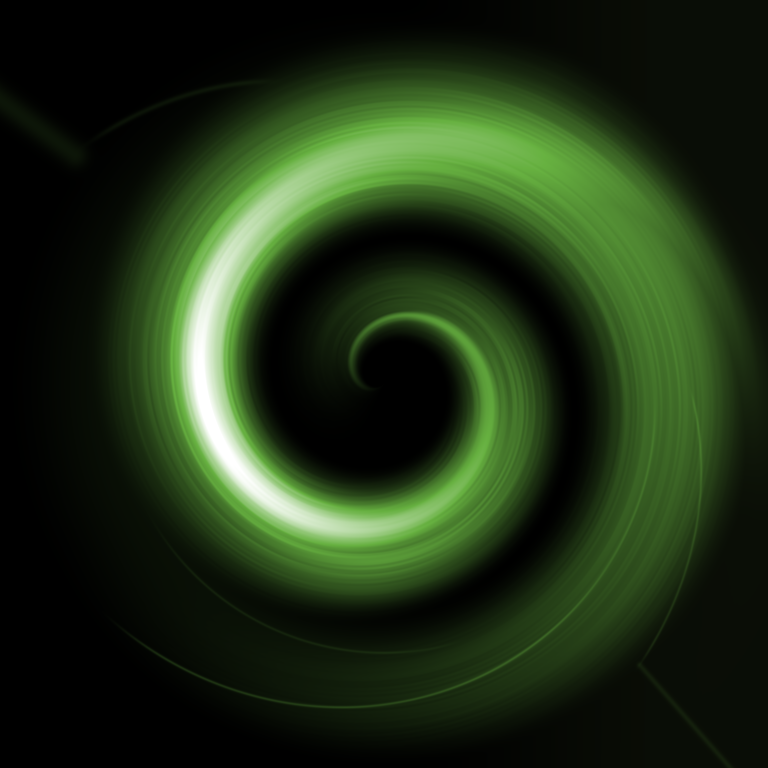
Give the GLSL for this background, as a Shadertoy shader.

```glsl
const float TAU = 6.2831853;
const vec3 LEAF_GREEN = vec3(0.40, 0.69, 0.25);
const vec3 CORNER_TINT = vec3(0.037, 0.052, 0.023);
const float ARM_START = 0.1354;    // ridge radius at angle zero
const float ARM_PITCH = 0.0328;    // radius gained per radian
const float FLARE_ANGLE = 3.75;    // where the ridge starts to swing outward
const float FLARE = 0.0192;
const float HALO_LIMIT = 0.50;
const float HALO_LEVEL = 0.045;
const float BODY_LEVEL = 0.42;
const float RIDGE_LEVEL = 0.46;
const float HIGHLIGHT_LEVEL = 0.57;
const float HIGHLIGHT_ANGLE = 2.95;
const float HIGHLIGHT_SPREAD = 1.5;
const float STREAK_STRENGTH = 0.34;
const float LINE_WIDTH = 0.0018;

float hash(vec2 p) {
    vec3 q = fract(p.xyx * vec3(0.1031, 0.1030, 0.0973));
    q += dot(q, q.yzx + 33.33);
    return fract((q.x + q.y) * q.z);
}

float noise(vec2 p) {
    vec2 cell = floor(p), f = fract(p);
    f *= f * (3.0 - 2.0 * f);
    return mix(mix(hash(cell), hash(cell + vec2(1, 0)), f.x),
               mix(hash(cell + vec2(0, 1)), hash(cell + vec2(1, 1)), f.x), f.y);
}

// Smooth window that opens at lo and closes at hi
float window(float x, float lo, float hi, float soft) {
    return smoothstep(lo, lo + soft, x) * (1.0 - smoothstep(hi - soft, hi, x));
}

float coilRadius(float a) {
    return max(ARM_START + ARM_PITCH * a, 0.004);
}

// Dark groove between neighbouring turns
float grooveRadius(float a) {
    float groove = 0.078 + 0.0143 * a + 0.00195 * a * a;
    return a < 0.0 ? min(groove, 0.6 * coilRadius(a)) : groove;
}

// Fine fibres that follow the coil
float streaks(float across, float a) {
    float fine = noise(vec2(across * 330.0, a * 1.3));
    float broad = noise(vec2(across * 110.0 + 40.0, a * 0.8));
    return 0.6 * fine + 0.4 * broad - 0.5;
}

// Brightness of one turn of the arm at unwrapped clockwise angle a
float armTone(float r, float a) {
    float middle = coilRadius(a);
    float inner = grooveRadius(a);
    float outer = min(grooveRadius(a + TAU), HALO_LIMIT);
    float level = BODY_LEVEL * smoothstep(-4.5, 2.5, a) * (1.0 - smoothstep(4.5, 9.0, a));
    float plateau = 0.3 * (1.0 - smoothstep(1.5, 3.0, a) + smoothstep(4.5, 6.0, a));
    float shoulder = min(mix(middle, outer, plateau), outer - 0.03);
    float body = level * smoothstep(inner, middle, r) * (1.0 - smoothstep(shoulder, outer, r));

    float bend = max(a - FLARE_ANGLE, 0.0);
    float offset = r - middle - FLARE * bend * bend;
    float width = max(0.014 + 0.0065 * a, 0.006) * (offset > 0.0 ? 0.75 : 1.0);
    float core = exp(-offset * offset / (width * width));
    float glint = (a - HIGHLIGHT_ANGLE) / HIGHLIGHT_SPREAD;
    float peak = RIDGE_LEVEL * smoothstep(-4.2, -0.5, a) * (1.0 - smoothstep(5.0, 6.7, a))
               + HIGHLIGHT_LEVEL * exp(-glint * glint);
    float tone = body + max(peak - body, 0.0) * core;
    return tone * (1.0 + STREAK_STRENGTH * streaks(r - middle, a) * (1.0 - 0.8 * core));
}

float stroke(float d, float width) {
    return exp(-d * d / (width * width));
}

float segmentDistance(vec2 p, vec2 a, vec2 b) {
    vec2 ab = b - a;
    return length(p - a - ab * clamp(dot(p - a, ab) / dot(ab, ab), 0.0, 1.0));
}

// Faint stray arcs and rays around the coil
float strayLines(vec2 p, float r, float a, float width) {
    float longArc = stroke(r - (0.3516 + 0.0298 * a + 0.0077 * a * a), width)
                  * window(a, 0.0, 2.48, 0.25) * mix(0.4, 1.0, smoothstep(0.2, 1.3, a));
    float innerArc = stroke(r - 0.35, width) * window(a, 1.2, 2.7, 0.4);
    float sideArc = stroke(r - (0.397 + 0.117 * a), width) * window(a, 0.0, 0.86, 0.1);
    float upperArc = stroke(r - (0.5 - 0.142 * (a - 3.8)), 2.0 * width)
                   * window(a, 3.78, 4.4, 0.15);
    float lowerRay = stroke(segmentDistance(p, vec2(0.333, -0.366), vec2(0.46, -0.51)), 2.0 * width);
    float upperRay = stroke(segmentDistance(p, vec2(-0.52, 0.385), vec2(-0.402, 0.298)), 0.016);
    return 0.11 * longArc + 0.05 * innerArc + 0.07 * sideArc
         + 0.05 * upperArc + 0.05 * lowerRay + 0.06 * upperRay;
}

void mainImage(out vec4 fragColor, in vec2 fragCoord) {
    float size = min(iResolution.x, iResolution.y);
    vec2 p = (fragCoord - 0.5 * iResolution.xy) / size;
    float r = length(p);
    float angle = mod(-atan(p.y, p.x + 1e-6), TAU);

    // Brightest of the turns that cross this direction
    float tone = 0.0;
    for (int turn = -1; turn <= 1; turn++)
        tone = max(tone, armTone(r, angle + TAU * float(turn)));
    tone += HALO_LEVEL * smoothstep(0.28, 0.36, r) * (1.0 - smoothstep(0.34, 0.5, r));
    tone += strayLines(p, r, angle, max(LINE_WIDTH, 0.8 / size));

    // Black to green, then green to white
    vec3 color = LEAF_GREEN * min(2.0 * tone, 1.0);
    color = mix(color, vec3(1.0), clamp(2.0 * tone - 1.0, 0.0, 1.0));
    color += CORNER_TINT * smoothstep(0.0, 0.4, p.x) * smoothstep(0.3, 0.5, r);
    fragColor = vec4(color, 1.0);
}
```
